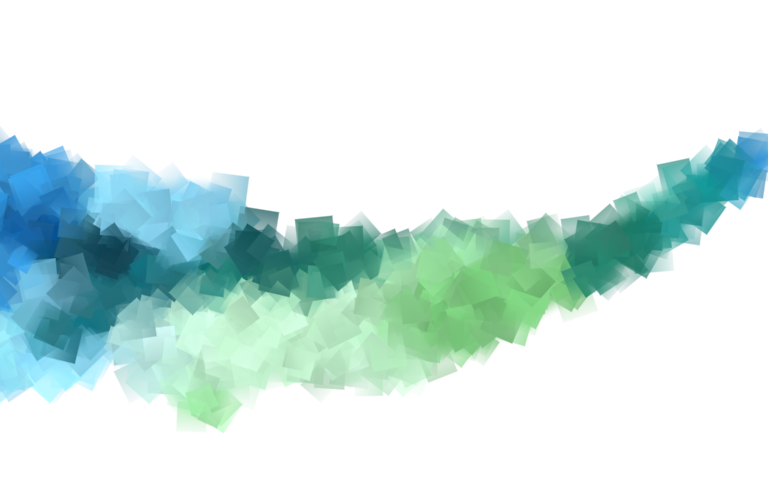
Reproduce this background procedurally as a WebGL 1 fragment shader.

```glsl
precision highp float;
// A sweeping ribbon of translucent, scattered squares running from blue through green to teal.
uniform vec2 u_resolution;

#define ASPECT 1.6        // width of the layout, in canvas heights
#define LAYERS 8
#define CELL 0.078        // spacing of the scattered squares
#define MIN_HALF 0.022    // half side of the smallest square
#define MAX_HALF 0.041    // half side of the largest square
#define EDGE_INSET 0.03   // how far square centres stay inside the ribbon
#define TONE_RANGE 0.30   // brightness variation between squares

vec3 hash3(vec2 cell, float seed) {
  vec3 v = fract(vec3(cell.xyx + seed * 7.31) * vec3(0.1031, 0.1030, 0.0973));
  v += dot(v, v.yxz + 33.33);
  return fract((v.xxy + v.yzz) * v.zyx);
}

float bump(float x, float centre, float width) {
  float t = (x - centre) / width;
  return exp(-t * t);
}

// Soft ellipse with a flat middle.
float patchMask(vec2 p, vec2 centre, vec2 radii) {
  return 1.0 - smoothstep(0.6, 1.25, length((p - centre) / radii));
}

float topEdge(float x) {
  return 0.55 + 0.11 * (1.0 - smoothstep(0.44, 0.56, x))
       + 0.08 * (1.0 - smoothstep(0.0, 0.2, x))
       + 0.18 * smoothstep(1.15, 1.6, x)
       - 0.03 * bump(x, 0.59, 0.05) - 0.03 * bump(x, 0.83, 0.035);
}

float bottomEdge(float x) {
  return 0.17 + 0.57 * pow(max(x - 0.75, 0.0), 1.5)
       - 0.08 * bump(x, 0.42, 0.07) + 0.06 * bump(x, 0.22, 0.05);
}

// Distance inside the ribbon, measured vertically.
float ribbonDepth(vec2 p) {
  return min(topEdge(p.x) - p.y, p.y - bottomEdge(p.x));
}

vec3 ribbonColor(vec2 p) {
  vec3 mint = vec3(0.73, 0.94, 0.78);
  vec3 paleAqua = vec3(0.73, 0.93, 0.91);
  vec3 leaf = vec3(0.45, 0.77, 0.46);
  vec3 emerald = vec3(0.10, 0.47, 0.38);
  vec3 teal = vec3(0.04, 0.55, 0.55);
  vec3 deepTeal = vec3(0.04, 0.38, 0.43);
  vec3 ink = vec3(0.02, 0.24, 0.31);
  vec3 sky = vec3(0.50, 0.82, 0.95);
  vec3 azure = vec3(0.16, 0.56, 0.84);
  vec3 navy = vec3(0.01, 0.32, 0.59);

  // Pale lower body
  vec3 color = mix(paleAqua, mint, smoothstep(0.25, 0.5, p.x));
  color = mix(color, leaf, patchMask(p, vec2(1.05, 0.35), vec2(0.27, 0.15)));
  color = mix(color, leaf * 1.15, 0.7 * patchMask(p, vec2(0.42, 0.14), vec2(0.09, 0.06)));

  // Dark upper band, turning teal and blue towards the right
  float split = 0.39 - 0.05 * (1.0 - smoothstep(0.25, 0.4, p.x))
              + 0.12 * smoothstep(0.65, 0.95, p.x)
              - 0.25 * smoothstep(1.13, 1.3, p.x);
  vec3 band = mix(deepTeal, emerald, smoothstep(0.3, 0.6, p.x));
  band = mix(band, teal, smoothstep(1.3, 1.45, p.x));
  band = mix(band, azure, smoothstep(1.48, 1.6, p.x));
  color = mix(color, band, smoothstep(split - 0.035, split + 0.035, p.y));
  color = mix(color, vec3(0.40, 0.78, 0.70), 0.7 * patchMask(p, vec2(1.33, 0.61), vec2(0.1, 0.05)));
  color = mix(color, ink, 0.6 * patchMask(p, vec2(0.55, 0.48), vec2(0.09, 0.06)));

  // Blue cluster on the left
  color = mix(color, sky * 1.08, patchMask(p, vec2(0.07, 0.24), vec2(0.19, 0.12)));
  color = mix(color, sky, patchMask(p, vec2(0.34, 0.58), vec2(0.19, 0.12)));
  color = mix(color, azure, patchMask(p, vec2(0.04, 0.62), vec2(0.15, 0.14)));
  color = mix(color, azure, patchMask(p, vec2(0.0, 0.43), vec2(0.09, 0.10)));
  color = mix(color, ink, patchMask(p, vec2(0.19, 0.47), vec2(0.11, 0.055)));
  color = mix(color, navy, patchMask(p, vec2(0.07, 0.53), vec2(0.09, 0.06)));
  color = mix(color, sky * 0.85, patchMask(p, vec2(0.09, 0.39), vec2(0.08, 0.05)));
  return mix(color, deepTeal * 1.15, patchMask(p, vec2(0.14, 0.32), vec2(0.09, 0.045)));
}

void main() {
  vec2 p = gl_FragCoord.xy / u_resolution * vec2(ASPECT, 1.0);
  float pixel = 1.0 / u_resolution.y;

  // Soft wash beneath the squares
  vec3 color = mix(vec3(1.0), ribbonColor(p), smoothstep(0.025, 0.08, ribbonDepth(p)));

  for (int layer = 0; layer < LAYERS; layer++) {
    float seed = float(layer) + 1.0;
    vec2 offset = vec2(0.37, 0.61) * seed;
    vec2 home = floor(p / CELL + offset);
    for (int j = -1; j <= 1; j++) {
      for (int i = -1; i <= 1; i++) {
        vec2 cell = home + vec2(float(i), float(j));
        vec3 placing = hash3(cell, seed);
        vec3 look = hash3(cell, seed + 19.0);
        vec2 centre = (cell + placing.xy - offset) * CELL;
        float depth = ribbonDepth(centre) - EDGE_INSET;
        float halfSide = mix(MIN_HALF, MAX_HALF, look.x);
        float angle = 6.2832 * placing.z;
        float c = cos(angle), s = sin(angle);
        vec2 q = mat2(c, -s, s, c) * (p - centre);
        float edge = max(abs(q.x), abs(q.y)) - halfSide;
        if (depth < 0.0 || edge > pixel) continue;

        // Each square fades along one side and near the ribbon edge
        float fade = mix(0.15, 0.9, clamp(0.5 + 0.5 * q.y / halfSide, 0.0, 1.0));
        fade *= mix(0.45 + 0.5 * look.z, 1.0, smoothstep(0.0, 0.05, depth));
        vec3 tint = ribbonColor(centre) * (1.0 + TONE_RANGE * (look.y - 0.5));
        tint = mix(tint, vec3(1.0), 0.14 * look.z);
        float cover = 1.0 - smoothstep(-pixel, pixel, edge);
        color = mix(color, min(tint, 1.0), cover * fade);
      }
    }
  }
  gl_FragColor = vec4(color, 1.0);
}
```
